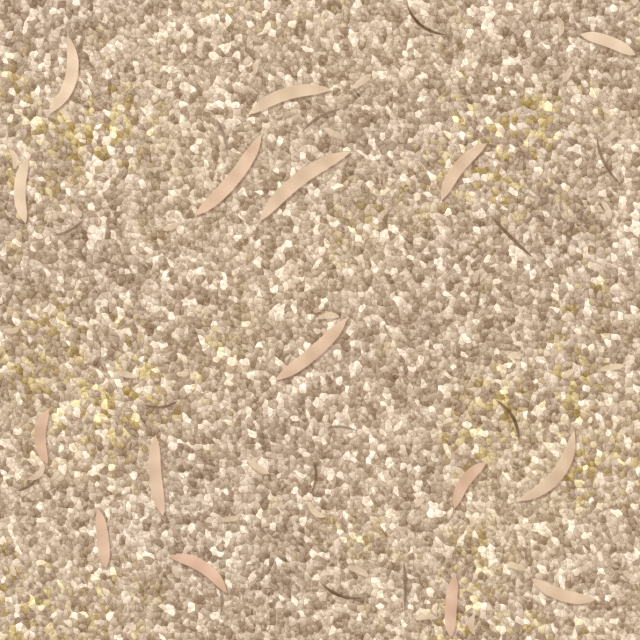
A WebGL 1 fragment shader for this texture:

```glsl
precision highp float;
uniform vec2 u_resolution;

const vec3 SAND = vec3(0.81, 0.718, 0.617);
const vec3 OCHRE = vec3(0.02, 0.015, -0.10);
const vec3 PINK_LEAF = vec3(0.89, 0.73, 0.62);
const vec3 CREAM_LEAF = vec3(0.95, 0.85, 0.72);
const vec3 TWIG = vec3(0.43, 0.32, 0.23);
const vec3 SHADOW = vec3(0.45, 0.33, 0.27);

float hash(vec2 p, float seed) {
  vec3 q = fract(vec3(p.xyx) * vec3(0.1031, 0.1030, 0.0973) + seed * 0.137);
  q += dot(q, q.yzx + 33.33);
  return fract((q.x + q.y) * q.z);
}

vec2 rotate(vec2 p, float angle) {
  float c = cos(angle), s = sin(angle);
  return vec2(c * p.x + s * p.y, c * p.y - s * p.x);
}

// Layered sines, roughly -1 to 1
float waves(vec2 p, float seed) {
  float sum = 0.0, gain = 0.5;
  for (int i = 0; i < 4; i++) {
    sum += gain * sin(p.x + seed + 1.3 * sin(p.y * 0.8 + seed)) * cos(p.y - seed * 0.7);
    p = rotate(p, 1.1) * 1.9;
    gain *= 0.6;
  }
  return sum;
}

// Soft cellular grains: x = tone, y = crevice, z = side light, w = tint pick
vec4 grains(vec2 p, float seed, float sharpness) {
  vec2 cell = floor(p);
  vec3 blend = vec3(0.0);
  float total = 0.0, nearest = 9.0, second = 9.0;
  for (int j = -1; j <= 1; j++) {
    for (int i = -1; i <= 1; i++) {
      vec2 id = cell + vec2(float(i), float(j));
      vec2 centre = id + 0.1 + 0.8 * vec2(hash(id, seed), hash(id, seed + 1.0));
      vec2 offset = p - centre;
      float turn = 0.4 + 2.4 * (hash(id, seed + 2.0) - 0.5);
      float dist = length(rotate(offset, turn) * vec2(1.3, 0.8));
      float weight = exp(-sharpness * dist);
      float light = dot(offset, vec2(-0.5, 0.85));
      blend += weight * vec3(hash(id, seed + 3.0), light, hash(id, seed + 4.0));
      total += weight;
      second = min(second, max(nearest, dist));
      nearest = min(nearest, dist);
    }
  }
  blend /= total;
  float crevice = 1.0 - smoothstep(0.0, 0.32, second - nearest);
  return vec4(blend.x - 0.5, crevice, blend.y, blend.z);
}

// Signed width of a curved, tapering sliver
float sliver(vec2 p, float halfLength, float halfWidth, float bend) {
  float s = p.x / halfLength;
  float spine = bend * halfLength * (1.0 - s * s);
  return abs(p.y - spine) - halfWidth * (1.0 - s * s * s * s);
}

// Scatters slivers of one kind; size = half length and half width in canvas units
vec3 scatter(vec3 ground, vec2 uv, float cells, vec2 size, float share,
             vec3 tintA, vec3 tintB, float shade, float opacity, float seed) {
  vec2 cell = floor(uv * cells);
  for (int j = -1; j <= 1; j++) {
    for (int i = -1; i <= 1; i++) {
      vec2 id = cell + vec2(float(i), float(j));
      vec2 centre = (id + 0.2 + 0.6 * vec2(hash(id, seed), hash(id, seed + 1.0))) / cells;
      float present = step(hash(id, seed + 2.0), share);
      float angle = 6.283 * hash(id, seed + 3.0);
      float scale = mix(0.45, 1.0, hash(id, seed + 4.0));
      float bend = 0.7 * (hash(id, seed + 5.0) - 0.5);
      vec2 local = rotate(uv - centre, angle);
      vec2 dims = size * vec2(scale, mix(0.65, 1.0, scale));
      vec2 lifted = rotate(uv - centre + vec2(-0.002, 0.003), angle);
      float rim = 1.0 - smoothstep(-0.002, 0.003, sliver(lifted, dims.x, dims.y, bend));
      float body = 1.0 - smoothstep(-0.0015, 0.0015, sliver(local, dims.x, dims.y, bend));
      vec3 tint = mix(tintA, tintB, hash(id, seed + 6.0));
      tint += 0.025 * sin(local.x * 130.0 + seed) + 0.02 * local.y / dims.y;
      ground = mix(ground, SHADOW, rim * shade * present);
      ground = mix(ground, tint, body * opacity * present);
    }
  }
  return ground;
}

void main() {
  vec2 uv = gl_FragCoord.xy / min(u_resolution.x, u_resolution.y);
  vec2 warp = vec2(waves(uv * 95.0, 1.0), waves(uv * 95.0, 4.0)) * 0.004;

  // Coarse and fine gravel
  vec4 coarse = grains((uv + warp) * 88.0, 3.0, 13.0);
  vec4 fine = grains((uv - warp) * 165.0, 17.0, 10.0);
  float tone = 0.27 * coarse.x + 0.20 * fine.x;
  tone += 0.10 * coarse.z + 0.04 * fine.z;
  tone -= 0.065 * coarse.y + 0.02 * fine.y;
  tone += 0.10 * smoothstep(0.28, 0.48, coarse.x);

  // Broad patches and ochre grains
  float patches = waves(uv * 7.0, 2.3);
  tone += 0.025 * patches;
  vec3 color = SAND + tone * vec3(1.0, 1.04, 1.04);
  float ochre = smoothstep(0.55, 0.85, coarse.w) * smoothstep(-0.1, 0.7, waves(uv * 9.0, 5.1));
  color += OCHRE * (ochre + 0.12 * patches);

  // Dark twigs, pale chips, then fallen leaves
  color = scatter(color, uv, 7.0, vec2(0.045, 0.0025), 0.28, TWIG, SAND * 0.72, 0.1, 0.75, 31.0);
  color = scatter(color, uv, 13.0, vec2(0.020, 0.005), 0.20, CREAM_LEAF, SAND * 1.1, 0.2, 0.8, 47.0);
  color = scatter(color, uv, 5.0, vec2(0.095, 0.011), 0.42, PINK_LEAF, CREAM_LEAF, 0.45, 0.92, 62.0);

  gl_FragColor = vec4(clamp(color, 0.0, 1.0), 1.0);
}
```
